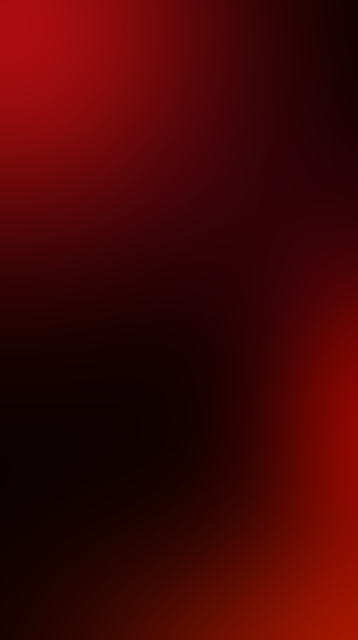
Write a WebGL 2 fragment shader that draws this background.

```glsl
#version 300 es
precision highp float;
// Dark crimson backdrop: soft red light from the upper left, ember light from the lower right.

#define SHADOW     vec3(0.025, 0.000, 0.002)
#define CRIMSON    vec3(0.645, 0.048, 0.056)
#define PLUM       vec3(0.050, 0.000, 0.026)
#define SCARLET    vec3(0.540, 0.025, 0.000)
#define EMBER      vec3(0.550, 0.082, 0.000)

uniform vec2 u_resolution;
out vec4 outColor;

// Elliptical Gaussian glow: 1 at its center, 1/e at one radius.
float glow(vec2 uv, vec2 center, vec2 radius) {
    vec2 offset = (uv - center) / radius;
    return exp(-dot(offset, offset));
}

void main() {
    vec2 uv = gl_FragCoord.xy / u_resolution;
    vec3 color = SHADOW;

    // Main light in the upper left, with a faint plum haze on the far side
    color += CRIMSON * glow(uv, vec2(0.02, 0.96), vec2(0.63, 0.35));
    color += PLUM * glow(uv, vec2(0.78, 0.66), vec2(0.40, 0.20));

    // Warm light climbing the right side and spreading along the bottom
    color += SCARLET * glow(uv, vec2(1.08, 0.34), vec2(0.33, 0.26));
    color += EMBER * glow(uv, vec2(1.00, -0.05), vec2(0.72, 0.22));

    outColor = vec4(color, 1.0);
}
```
